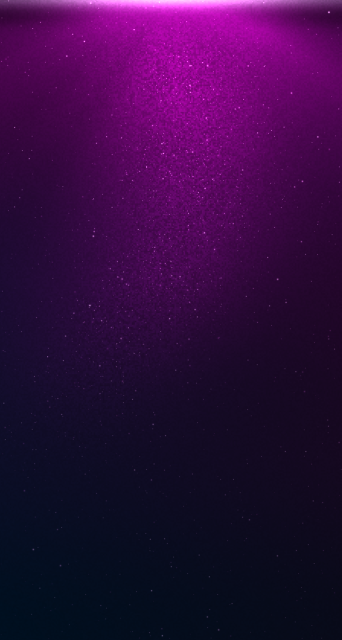
Reproduce this background procedurally as a Shadertoy shader.

```glsl
const vec3 NAVY = vec3(0.015, 0.050, 0.110);
const vec3 INDIGO = vec3(0.070, 0.042, 0.140);
const vec3 PLUM = vec3(0.125, 0.032, 0.180);
const vec3 VIOLET = vec3(0.215, 0.018, 0.235);
const vec3 MAGENTA = vec3(0.370, 0.000, 0.335);
const vec3 STAR_PINK = vec3(0.90, 0.30, 0.85);
const vec3 STAR_WHITE = vec3(1.00, 0.82, 1.00);

float hash(vec2 p) {
    vec3 q = fract(vec3(p.xyx) * 0.1031);
    q += dot(q, q.yzx + 33.33);
    return fract((q.x + q.y) * q.z);
}

float noise(vec2 p) {
    vec2 i = floor(p), f = fract(p);
    f = f * f * (3.0 - 2.0 * f);
    float low = mix(hash(i), hash(i + vec2(1, 0)), f.x);
    float high = mix(hash(i + vec2(0, 1)), hash(i + vec2(1, 1)), f.x);
    return mix(low, high, f.y);
}

float fbm(vec2 p) {
    float sum = 0.0, amp = 0.5;
    for (int i = 0; i < 4; i++) {
        sum += amp * noise(p);
        p = p * 2.03 + 17.0;
        amp *= 0.5;
    }
    return sum;
}

float bell(float x, float width) {
    return exp(-x * x / (width * width));
}

// Horizontal centre of the dust stream at a given depth below the top
float streamCentre(float depth) {
    return 0.51 + 0.05 * bell(depth - 0.24, 0.14)
         - 0.30 * smoothstep(0.32, 0.76, depth);
}

// Vertical gradient from the violet top to the navy floor
vec3 backdrop(float x, float depth) {
    vec3 col = mix(VIOLET, PLUM, smoothstep(0.08, 0.42, depth));
    col = mix(col, INDIGO, smoothstep(0.36, 0.68, depth));
    col = mix(col, NAVY, smoothstep(0.65, 1.0, depth));
    float sideTint = (x - 0.5) * smoothstep(0.15, 0.5, depth);
    return col + sideTint * vec3(0.035, -0.020, -0.025);
}

// Soft shafts fanning out from a source above the top edge
float shafts(vec2 pos, float aspect) {
    vec2 d = vec2((pos.x - 0.52) * aspect, pos.y + 0.035);
    float angle = atan(d.x, d.y);
    float rays = 0.65 * bell(angle - 0.98, 0.26) + 0.30 * bell(angle + 1.02, 0.20)
               + 0.25 * (noise(vec2(angle * 7.0, 3.0)) - 0.5);
    return rays * exp(-pos.y * 5.5) * smoothstep(0.0, 0.06, pos.y);
}

// One star per grid cell, kept when its hash falls under the density
vec3 starLayer(vec2 p, float cells, float radius, float density, float seed) {
    vec2 id = floor(p * cells);
    float pick = hash(id + seed);
    vec2 offset = vec2(hash(id + seed + 31.7), hash(id + seed + 67.3));
    vec2 d = (fract(p * cells) - mix(vec2(0.25), vec2(0.75), offset)) / cells;
    float r = max(radius, 0.55 / iResolution.y);
    float glow = exp(-dot(d, d) / (r * r));
    float power = hash(id + seed + 91.1);
    vec3 tint = mix(STAR_PINK, STAR_WHITE, power * power);
    return tint * glow * step(pick, density) * mix(0.25, 1.0, power * power);
}

void mainImage(out vec4 fragColor, in vec2 fragCoord) {
    vec2 uv = fragCoord / iResolution.xy;
    vec2 p = fragCoord / iResolution.y;
    float aspect = iResolution.x / iResolution.y;
    float depth = 1.0 - uv.y;
    float side = uv.x - streamCentre(depth);

    // Backdrop, central beam and shafts
    vec3 col = backdrop(uv.x, depth);
    float fade = 1.0 - smoothstep(0.0, 0.75, depth);
    float beam = bell(side, 0.30) * fade;
    float cloud = fbm(p * vec2(9.0, 7.0));
    col += MAGENTA * beam * (0.78 + 0.4 * cloud);
    col += MAGENTA * shafts(vec2(uv.x, depth), aspect);

    // Glow below the top edge, then the hot rim
    float middle = uv.x - 0.51;
    col += vec3(0.28, 0.03, 0.25) * bell(middle, 0.34) * exp(-depth * 22.0);
    col *= 1.0 - 0.25 * bell(depth - 0.025, 0.015) * smoothstep(0.2, 0.5, abs(middle));
    float rim = exp(-pow(depth / 0.011, 1.5));
    col += vec3(0.55, 0.75, 0.60) * rim * (0.22 + 0.78 * bell(middle, 0.32));

    // Fine grain, strongest within the stream
    float stream = bell(side, 0.20) * (1.0 - smoothstep(0.42, 0.80, depth))
                 * smoothstep(0.01, 0.11, depth);
    float grain = noise(p * 420.0) - 0.5;
    col *= 1.0 + grain * (0.12 + 0.28 * stream);

    // Star layers from dense dust to rare bright points
    float clump = smoothstep(0.25, 0.65, fbm(p * 16.0 + 5.0));
    float density = 0.025 + 0.38 * stream * (0.35 + 0.65 * clump);
    float dim = mix(0.45, 1.0, fade);
    for (int i = 0; i < 4; i++) {
        float k = float(i);
        float cells = 190.0 * pow(0.62, k);
        float radius = 0.0008 + 0.0002 * k;
        float amount = density * (1.0 - 0.22 * k);
        float strength = 0.35 + 0.18 * k;
        col += starLayer(p, cells, radius, amount, 13.0 * k + 4.0) * strength * dim;
    }

    fragColor = vec4(clamp(col, 0.0, 1.0), 1.0);
}
```
